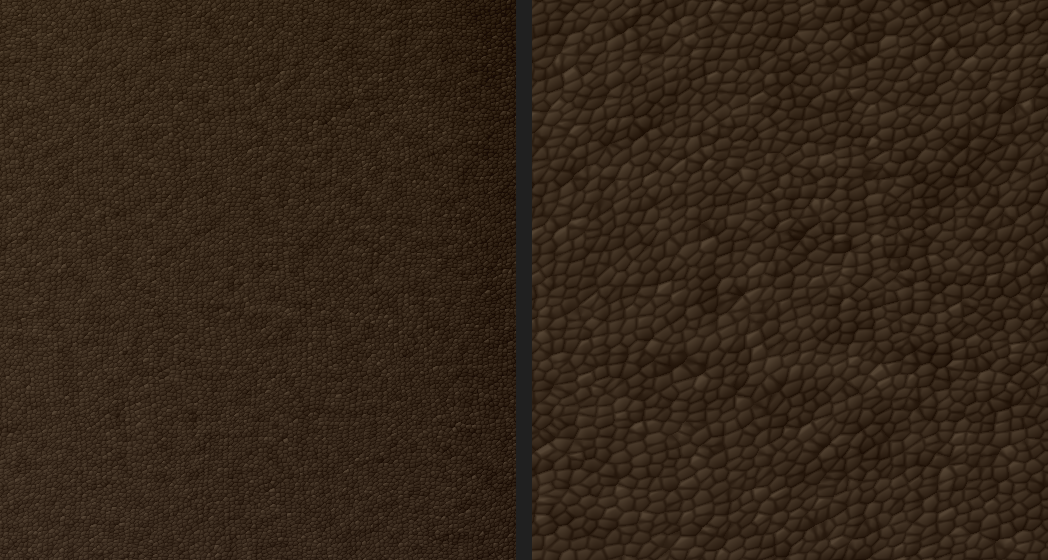
Left: the whole. Right: its middle third, enlarged.
A WebGL 1 fragment shader for this texture:

```glsl
precision highp float;
// Dark brown woven cloth: small slanted grains of thread, lit from above.
// Cellular noise gives each grain its dome and dark gaps; a coarser layer
// and faint ribs vary the weave, and a broad light fades toward the right.

uniform vec2 u_resolution;

const vec3 BASE_BROWN = vec3(0.202, 0.145, 0.093);
const vec3 TONE_STEP = vec3(0.043, 0.041, 0.036);  // colour change per unit tone
const vec2 GRAIN_COUNT = vec2(112.0, 148.0);       // grains per canvas height
const vec2 PATCH_COUNT = vec2(24.0, 46.0);
const vec2 LIGHT_DIR = vec2(-0.40, 0.90);
const float SLANT = 0.38;
const float JITTER = 0.78;
const float RELIEF = 2.3;
const float GAP_DEPTH = 1.6;
const float GRAIN_VARIATION = 0.9;
const float PATCH_DEPTH = 1.0;
const float RIB_DEPTH = 0.22;
const float GLINT = 1.1;
const float TAU = 6.2831853;

vec2 hash2(vec2 p) {
  vec3 q = fract(vec3(p.xyx) * vec3(0.1031, 0.1030, 0.0973));
  q += dot(q, q.yzx + 33.33);
  return fract((q.xx + q.yz) * q.zy);
}

// Returns offset from the nearest seed (xy), gap to the next (z), cell tone (w).
vec4 cells(vec2 p) {
  vec2 cell = floor(p);
  vec2 local = fract(p);
  vec2 offset = vec2(0.0);
  float nearest = 8.0;
  float second = 8.0;
  float tone = 0.0;
  for (int j = -1; j <= 1; j++) {
    for (int i = -1; i <= 1; i++) {
      vec2 neighbour = vec2(float(i), float(j));
      vec2 id = cell + neighbour;
      vec2 seed = neighbour + 0.5 + JITTER * (hash2(id) - 0.5);
      vec2 d = local - seed;
      d.y -= SLANT * d.x;
      float dist = length(d);
      if (dist < nearest) {
        second = nearest;
        nearest = dist;
        offset = d;
        tone = hash2(id + 71.0).x;
      } else {
        second = min(second, dist);
      }
    }
  }
  return vec4(offset, second - nearest, tone);
}

// Gentle layered sines keep the rows from running perfectly straight.
vec2 warp(vec2 p) {
  return vec2(sin(p.y * 17.0 + 2.0 * sin(p.x * 9.0)),
              sin(p.x * 23.0 + 1.7 * sin(p.y * 13.0))) * 0.004;
}

float grainTone(vec2 p) {
  vec4 grain = cells(p * GRAIN_COUNT + 20.0);
  float body = smoothstep(0.0, 0.38, grain.z);
  float relief = dot(grain.xy, LIGHT_DIR) * mix(0.35, 1.0, body);
  float glint = smoothstep(0.82, 1.0, grain.w) * smoothstep(0.05, 0.35, relief);
  return RELIEF * relief + GAP_DEPTH * (body - 0.62)
       + GRAIN_VARIATION * (grain.w - 0.5) + GLINT * glint * body;
}

float weaveTone(vec2 p) {
  vec4 blotch = cells(p * PATCH_COUNT + 50.0);
  float patchTone = 0.42 - length(blotch.xy);
  float ribs = sin(TAU * p.x * GRAIN_COUNT.x * 0.8)
             * (0.5 + 0.5 * sin(p.x * 31.0 + 3.0 * sin(p.y * 11.0)));
  return PATCH_DEPTH * patchTone + RIB_DEPTH * ribs;
}

// Broad light: brightest at the left, dim along the right edge and top corner.
float lightTone(vec2 uv) {
  float fade = 0.55 - 0.95 * uv.x;
  float edge = smoothstep(0.82, 1.0, uv.x) * mix(0.35, 0.85, uv.y);
  float corner = smoothstep(0.75, 1.0, uv.y) * smoothstep(0.4, 1.0, uv.x);
  return fade - edge - 0.35 * corner;
}

void main() {
  vec2 uv = gl_FragCoord.xy / u_resolution;
  vec2 p = gl_FragCoord.xy / u_resolution.y;
  p += warp(p);
  float tone = grainTone(p) + weaveTone(p) + lightTone(uv);
  vec3 color = BASE_BROWN + TONE_STEP * clamp(tone, -2.6, 3.0);
  color.b += 0.012 * (0.5 - uv.y);  // warmer toward the top
  gl_FragColor = vec4(max(color, vec3(0.02)), 1.0);
}
```
